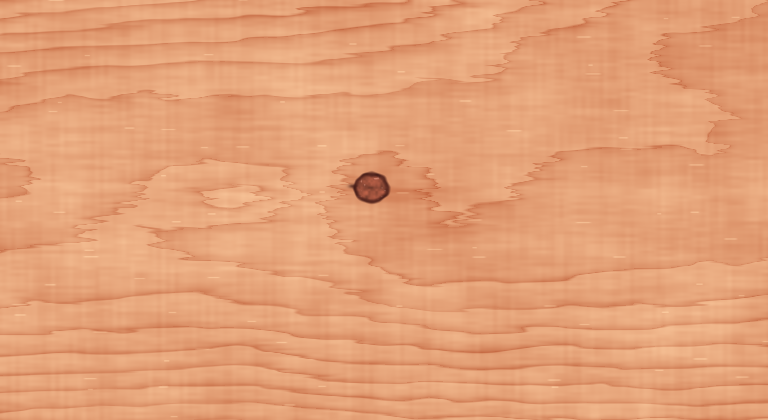
Write a Shadertoy shader that draws this texture.

```glsl
// A planed softwood board with a single knot, seen flat.
// Growth rings are contours of a smooth height field, bent round an eye and the
// knot; layered sines make them wander, stretched noise adds fibre and figure.

#define KNOT vec2(0.885, 0.553)       // centre, in canvas heights
#define KNOT_SIZE vec2(0.041, 0.036)
#define EYE vec2(0.55, 0.53)          // closed lens of pale wood
#define RING_DENSITY 24.0
#define LINE_WIDTH 0.0055
#define LINE_DEPTH 0.62
#define BAND_DEPTH 0.36
#define FIBRE_RAG 0.075
#define DARK_WOOD vec3(0.85, 0.55, 0.39)
#define PALE_WOOD vec3(0.95, 0.73, 0.56)
#define KNOT_CORE vec3(0.60, 0.31, 0.23)
#define KNOT_RIM vec3(0.27, 0.11, 0.09)

float hash(vec2 p) {
    vec3 q = fract(p.xyx * vec3(0.1031, 0.1030, 0.0973));
    q += dot(q, q.yzx + 33.33);
    return fract((q.x + q.y) * q.z);
}

// Smooth value noise, -1 to 1
float noise(vec2 p) {
    vec2 i = floor(p), f = fract(p);
    f = f * f * (3.0 - 2.0 * f);
    float low = mix(hash(i), hash(i + vec2(1, 0)), f.x);
    float high = mix(hash(i + vec2(0, 1)), hash(i + vec2(1, 1)), f.x);
    return 2.0 * mix(low, high, f.y) - 1.0;
}

// Layered sines that bend the rings
float wander(vec2 p) {
    float sum = 0.0, amp = 0.5;
    for (int i = 0; i < 5; i++) {
        sum += amp * sin(p.x + 1.3 * sin(p.y + 2.0 * float(i)));
        p = mat2(0.8, 0.6, -0.6, 0.8) * p * 1.7 + 1.3;
        amp *= 0.55;
    }
    return sum;
}

// Soft elliptical spot
float spot(vec2 p, vec2 centre, vec2 size) {
    vec2 d = (p - centre) / size;
    return exp(-dot(d, d));
}

// Ring height field: each whole number is one growth ring
float rings(vec2 p) {
    float upper = smoothstep(0.5, 0.8, p.y);
    float tilt = 0.11 * (p.x - 0.5) + 0.2 * smoothstep(0.9, 1.6, p.x);
    float v = p.y - 0.55 - upper * tilt;
    v += 0.06 * smoothstep(0.6, 1.1, p.x) * spot(p, vec2(1.0, 0.38), vec2(0.9, 0.15));
    v *= 1.0 - 0.8 * spot(p, KNOT, vec2(0.11, 0.08));
    float h = RING_DENSITY * v * v + 0.85 * wander(p * vec2(2.5, 5.0));
    h += 1.6 * spot(p, EYE, vec2(0.16, 0.06));
    h -= 1.3 * spot(p, KNOT, vec2(0.14, 0.09));
    return h + 0.12 * noise(p * vec2(12.0, 22.0));
}

// Sparse short pale splinters, one per cell
float splinters(vec2 p) {
    vec2 q = p / vec2(0.09, 0.022), cell = floor(q);
    float pick = hash(cell + 7.0);
    vec2 jitter = 0.3 + 0.4 * vec2(hash(cell + 19.0), hash(cell + 43.0));
    vec2 d = abs(fract(q) - jitter) * vec2(0.09, 0.022);
    float len = 0.006 + 0.018 * hash(cell + 71.0);
    float dash = (1.0 - smoothstep(0.5 * len, len, d.x)) * (1.0 - smoothstep(0.0006, 0.0028, d.y));
    return dash * step(0.9, pick);
}

void mainImage(out vec4 fragColor, in vec2 fragCoord) {
    vec2 p = fragCoord / iResolution.y;

    // Rings, with ends frayed along the fibre
    float fray = noise(p * vec2(7.0, 110.0)) + 0.5 * noise(p * vec2(22.0, 190.0));
    vec2 q = p + vec2(FIBRE_RAG * 0.5 * fray, 0.0);
    float h = rings(q), e = 0.004;
    float rate = length(vec2(rings(q + vec2(e, 0)), rings(q + vec2(0, e))) - h) / e + 2.0;
    float t = fract(h);
    float vary = 0.7 + 0.45 * noise(vec2(p.x * 4.0, floor(h) * 3.7));
    float late = BAND_DEPTH * t * t + LINE_DEPTH * vary * exp((t - 1.0) / (rate * LINE_WIDTH));
    float peak = BAND_DEPTH + LINE_DEPTH * vary;
    late = mix(peak, late, smoothstep(0.0, min(0.004 * rate, 0.3), t));

    // Broad shading, fibre and cross figure
    float tone = 0.70 - late;
    tone += 0.20 * noise(p * vec2(2.6, 5.0) + 3.0) + 0.13 * noise(p * vec2(7.0, 13.0));
    tone += 0.13 * noise(p * vec2(5.0, 75.0)) + 0.12 * noise(p * vec2(24.0, 130.0));
    tone += 0.10 * noise(p * vec2(17.0, 3.5)) + 0.09 * noise(p * vec2(95.0, 12.0));
    tone -= 0.16 * smoothstep(0.62, 0.82, p.y);
    tone -= 0.25 * smoothstep(1.55, 1.85, p.x) * smoothstep(0.45, 0.1, p.y);
    tone += 0.22 * spot(p, EYE, vec2(0.10, 0.045));
    tone += 0.16 * spot(p, vec2(1.38, 0.42), vec2(0.2, 0.12));
    tone -= 0.50 * spot(p, KNOT + vec2(0.12, -0.015), vec2(0.13, 0.028));
    tone -= 0.55 * spot(p, KNOT, vec2(0.07, 0.055));
    tone += 0.5 * splinters(p);
    vec3 color = mix(DARK_WOOD, PALE_WOOD, clamp(tone, -0.75, 1.3));

    // Knot: mottled core, dark uneven rim, pointed left end
    vec2 k = (p - KNOT) / KNOT_SIZE;
    float r = length(k) + 0.06 * noise(k * 2.5 + 9.0);
    float mottle = noise(k * 3.0) + 0.6 * noise(k * 7.0);
    vec3 core = KNOT_CORE * (1.0 + 0.16 * mottle);
    core += 0.16 * smoothstep(0.5, 0.9, noise(k * 5.0 + 4.0));
    float rim = smoothstep(0.68, 0.92, r) * (0.8 + 0.2 * noise(k * 3.0 + 5.0));
    color = mix(color, mix(core, KNOT_RIM, rim), 1.0 - smoothstep(0.94, 1.12, r));
    color = mix(color, KNOT_RIM, 0.75 * spot(k, vec2(-1.1, 0.1), vec2(0.25, 0.14)));

    fragColor = vec4(color, 1.0);
}
```
